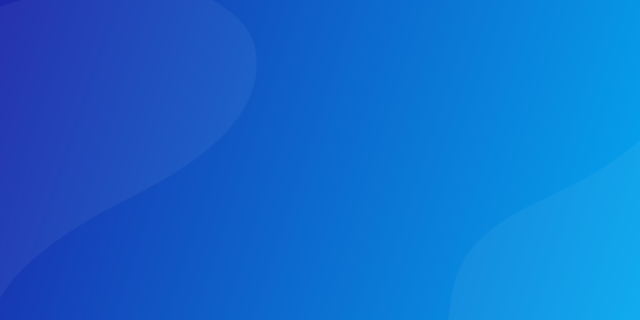
This background is drawn by a Shadertoy shader. Its source:

```glsl
// Cubic through two (x, y) knots with slopes dx/dy, straight beyond them
float curveX(float y, vec2 a, vec2 b, float slopeA, float slopeB) {
    float h = b.y - a.y;
    float s = clamp((y - a.y) / h, 0.0, 1.0);
    float r = 1.0 - s;
    float x = mix(a.x, b.x, s * s * (3.0 - 2.0 * s));
    x += h * s * r * (slopeA * r - slopeB * s);
    return x + slopeA * min(y - a.y, 0.0) + slopeB * max(y - b.y, 0.0);
}

// Antialiased coverage of the positive side
float coverage(float d) {
    return clamp(0.5 + d / max(fwidth(d), 1e-5), 0.0, 1.0);
}

void mainImage(out vec4 fragColor, in vec2 fragCoord) {
    // Canvas units: x from 0 to 2, y from 0 at the top to 1
    vec2 uv = fragCoord / iResolution.xy;
    vec2 p = vec2(2.0 * uv.x, 1.0 - uv.y);

    // Slanted blue gradient in three stops
    vec3 indigo = vec3(0.105, 0.155, 0.665);
    vec3 cobalt = vec3(0.048, 0.41, 0.803);
    vec3 azure = vec3(0.015, 0.655, 0.935);
    float t = (p.x + 0.33 * p.y) / 2.33;
    vec3 color = t < 0.5
        ? mix(indigo, cobalt, 2.0 * t)
        : mix(cobalt, azure, 2.0 * t - 1.0);

    // Left wave: rounded top, then an S-bend down to the left edge
    vec2 bulge = vec2(0.802, 0.2);
    vec2 bend = vec2(0.417, 0.612);
    float leftEdge = p.y < bulge.y
        ? curveX(p.y, vec2(0.664, 0.0), bulge, 1.75, 0.0)
        : p.y < bend.y
        ? curveX(p.y, bulge, bend, 0.0, -2.0)
        : curveX(p.y, bend, vec2(0.0, 0.932), -2.0, -0.55);
    float leftWave = coverage(leftEdge - p.x);
    leftWave *= coverage(p.y + 0.32 * p.x - 0.021);

    // Right wave rising from the bottom to the right edge
    vec2 shoulder = vec2(1.693, 0.625);
    float rightEdge = p.y < shoulder.y
        ? curveX(p.y, vec2(2.0, 0.4375), shoulder, -1.1, -2.2)
        : curveX(p.y, shoulder, vec2(1.401, 1.0), -2.2, -0.12);
    float rightWave = coverage(p.x - rightEdge);

    // Translucent white veils
    color = mix(color, vec3(1.0), 0.048 * max(leftWave, rightWave));
    fragColor = vec4(color, 1.0);
}
```
